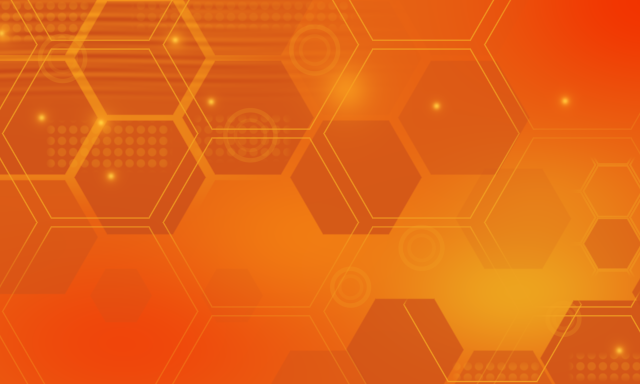
A WebGL 2 fragment shader for this background:

```glsl
#version 300 es
precision highp float;
uniform vec2 u_resolution;
out vec4 fragColor;

// Flat-topped hexagon, measured by its apothem
float hexDist(vec2 p, float apothem) {
  p = abs(p);
  return max(p.y, 0.866 * p.x + 0.5 * p.y) - apothem;
}

// Centre of the nearest cell in a staggered grid
vec2 hexCell(vec2 p, vec2 origin, vec2 pitch) {
  vec2 period = vec2(2.0, 1.0) * pitch;
  vec2 a = origin + period * round((p - origin) / period);
  vec2 shifted = origin + vec2(pitch.x, 0.5 * pitch.y);
  vec2 b = shifted + period * round((p - shifted) / period);
  return hexDist(p - a, 0.0) < hexDist(p - b, 0.0) ? a : b;
}

float glow(vec2 p, vec2 center, vec2 radius) {
  vec2 q = (p - center) / radius;
  return exp(-dot(q, q));
}

float fill(float d, float px) { return 1.0 - smoothstep(-px, px, d); }

float stroke(float d, float width, float px) {
  return 1.0 - smoothstep(width - 0.6 * px, width + 0.9 * px, abs(d));
}

// Soft rectangular window
float window(vec2 p, vec2 center, vec2 size) {
  vec2 q = smoothstep(size + 0.06, size - 0.06, abs(p - center));
  return q.x * q.y;
}

vec3 backdrop(vec2 p) {
  vec3 c = vec3(0.91, 0.385, 0.075);
  c = mix(c, vec3(0.88, 0.44, 0.10), glow(p, vec2(0.9, 0.5), vec2(2.8, 1.5)));
  c = mix(c, vec3(0.94, 0.27, 0.04), glow(p, vec2(1.5, 4.1), vec2(1.9, 1.0)));
  c = mix(c, vec3(0.95, 0.49, 0.07), 0.9 * glow(p, vec2(3.7, 2.8), vec2(1.4, 0.85)));
  c = mix(c, vec3(0.92, 0.52, 0.10), 0.9 * glow(p, vec2(6.5, 2.4), vec2(1.3, 0.8)));
  c = mix(c, vec3(0.93, 0.64, 0.12), glow(p, vec2(6.2, 3.5), vec2(1.5, 0.85)));
  return mix(c, vec3(0.95, 0.20, 0.0), glow(p, vec2(7.8, 0.0), vec2(1.7, 1.2)));
}

void main() {
  // Canvas is 4.6 units high, measured down from the top
  float px = 4.6 / u_resolution.y;
  vec2 p = vec2(gl_FragCoord.x, u_resolution.y - gl_FragCoord.y) * px;
  vec3 rust = vec3(0.81, 0.32, 0.095);
  vec3 amber = vec3(0.95, 0.64, 0.13);
  vec3 color = backdrop(p);

  // Solid honeycomb, fading to the right and downward
  vec2 cell = hexCell(p, vec2(0.385, 1.41), vec2(1.293, 1.43));
  float d = hexDist(p - cell, 0.682);
  float limit = cell.x < 1.0 ? 2.95 : 2.3;
  float present = step(cell.y, limit) * step(cell.x, 5.8);
  float strength = mix(0.9, 0.5, smoothstep(1.8, 5.6, cell.x));
  strength *= cell.y < 1.0 ? mix(0.75, 0.15, smoothstep(1.6, 4.5, cell.x)) : 1.0;
  strength *= cell.y > 2.5 ? 0.6 : 1.0;
  strength *= cell.x > 4.0 && cell.y > 2.0 ? 1.3 : 1.0;
  strength *= 0.85 + 0.15 * smoothstep(-0.7, 0.5, p.y - cell.y);
  color = mix(color, rust, present * strength * fill(d, px));
  float gapFade = smoothstep(3.7, 1.8, p.x) * smoothstep(2.6, 1.9, p.y);
  color = mix(color, vec3(0.93, 0.54, 0.10), 0.85 * gapFade * smoothstep(-px, px, d));

  // Loose hexagons: centre, apothem, opacity
  vec4 loose[9] = vec4[9](
    vec4(4.85, 4.19, 0.61, 0.75), vec4(7.27, 4.29, 0.69, 0.85), vec4(3.83, 4.81, 0.61, 0.4),
    vec4(6.03, 4.81, 0.61, 0.55), vec4(7.34, 2.92, 0.30, 0.4), vec4(6.15, 2.62, 0.60, 0.15),
    vec4(1.45, 3.54, 0.32, 0.25), vec4(2.78, 3.54, 0.32, 0.15), vec4(7.93, 3.50, 0.31, 0.75));
  for (int i = 0; i < 9; i++) {
    vec4 h = loose[i];
    color = mix(color, rust, h.w * fill(hexDist(p - h.xy, h.z), px));
  }

  // Horizontal streaks from layered sines
  float streak = sin(p.y * 43.0 + sin(p.x * 0.9)) + 0.6 * sin(p.y * 71.0 + 1.3 * sin(p.x * 1.7));
  float streakFade = smoothstep(5.2, 0.8, p.x) * smoothstep(1.35, 0.8, p.y);
  color += vec3(0.025, 0.04, 0.005) * streak * streakFade;

  // Dot panels
  float dots = fill(length(mod(p, 0.135) - 0.0675) - 0.05, px);
  float panels = window(p, vec2(1.3, 1.75), vec2(0.72, 0.27))
    + window(p, vec2(0.45, 0.25), vec2(0.6, 0.22)) + 0.6 * window(p, vec2(2.9, 1.65), vec2(0.55, 0.25))
    + 0.5 * window(p, vec2(2.9, 0.18), vec2(1.3, 0.15)) + window(p, vec2(7.3, 4.4), vec2(0.45, 0.14))
    + window(p, vec2(5.95, 4.45), vec2(0.5, 0.1));
  color = mix(color, amber, 0.27 * dots * panels);

  // Faint dials
  vec3 dials[6] = vec3[6](vec3(0.75, 0.70, 0.27), vec3(3.0, 1.62, 0.30), vec3(5.05, 2.97, 0.25),
    vec3(4.2, 3.44, 0.22), vec3(3.77, 0.6, 0.28), vec3(6.75, 3.82, 0.19));
  for (int i = 0; i < 6; i++) {
    float r = length(p - dials[i].xy);
    float ring = stroke(r - dials[i].z, 0.025, px) + 0.6 * stroke(r - 0.6 * dials[i].z, 0.02, px);
    color = mix(color, amber, 0.24 * ring);
  }

  // Fine outlines: wide honeycomb, lower-right hexagon and small cells
  vec2 wide = hexCell(p, vec2(1.2, 1.6), vec2(1.925, 2.13));
  float lower = smoothstep(2.5, 3.2, p.y);
  float right = smoothstep(5.9, 6.5, p.x);
  float lineFade = 0.8 * (1.0 - 0.7 * right) * (1.0 - 0.6 * lower);
  lineFade = max(lineFade, 0.85 * smoothstep(3.45, 3.65, p.y) * smoothstep(6.3, 6.7, p.x));
  color = mix(color, amber, lineFade * stroke(hexDist(p - wide, 1.012), 0.006, px));
  float corner = stroke(hexDist(p - vec2(5.9, 3.65), 0.92), 0.006, px);
  color = mix(color, amber, 0.85 * corner * smoothstep(3.55, 3.7, p.y));
  vec2 small = hexCell(p, vec2(7.34, 2.92), vec2(0.56, 0.63));
  float smallFade = smoothstep(6.8, 7.1, p.x) * window(p, vec2(7.4, 2.6), vec2(0.6, 0.68));
  color = mix(color, amber, 0.4 * smallFade * stroke(hexDist(p - small, 0.305), 0.009, px));

  // Sparks: position and radius
  vec3 sparks[10] = vec3[10](vec3(4.15, 1.07, 0.25), vec3(0.5, 1.41, 0.06), vec3(1.21, 1.47, 0.11),
    vec3(1.33, 2.11, 0.06), vec3(2.1, 0.48, 0.09), vec3(0.02, 0.4, 0.10), vec3(2.53, 1.22, 0.05),
    vec3(5.23, 1.27, 0.05), vec3(7.42, 4.2, 0.06), vec3(6.77, 1.21, 0.06));
  for (int i = 0; i < 10; i++) {
    vec3 s = sparks[i];
    float halo = 0.55 * glow(p, s.xy, vec2(s.z)) + 0.2 * glow(p, s.xy, vec2(2.0 * s.z));
    color = mix(color, vec3(0.98, 0.62, 0.12), halo);
    color += vec3(0.05, 0.2, 0.12) * glow(p, s.xy, vec2(0.035)) * step(s.z, 0.2);
  }
  fragColor = vec4(clamp(color, 0.0, 1.0), 1.0);
}
```
